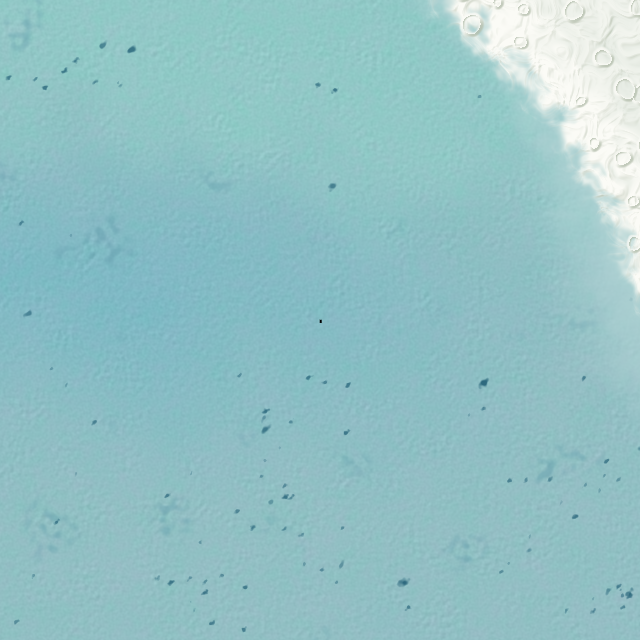
Give the GLSL for this texture, as a three.js fragment shader.

```glsl
varying vec2 vUv;

const vec3 MIST = vec3(0.57, 0.748, 0.765);
const vec3 LAGOON = vec3(0.495, 0.725, 0.77);
const vec3 AQUA = vec3(0.57, 0.785, 0.778);
const vec3 PALE = vec3(0.69, 0.825, 0.83);
const vec3 CREAM = vec3(0.87, 0.90, 0.865);
const vec3 WHITE = vec3(0.985, 0.985, 0.965);
const vec3 SHADE = vec3(0.70, 0.74, 0.67);
const vec3 SPECK = vec3(0.13, 0.37, 0.46);
const vec3 STAIN = vec3(0.38, 0.61, 0.67);
const vec2 SHORE_START = vec2(0.69, 1.0);
const vec2 SHORE_NORMAL = vec2(0.823, 0.567);
const float SHORE_LENGTH = 0.546;
const float SHORE_BULGE = 0.045;
const vec2 LIGHT = vec2(-0.7, 0.7);
const float GRAIN_SCALE = 120.0;
const float GRAIN_STRENGTH = 0.045;
const float BUBBLE_CELLS = 23.0;
const vec2 DOT_CENTRE = vec2(0.501, 0.498);
const vec2 DOT_HALF = vec2(0.0013, 0.0022);

vec2 hash2(vec2 p) {
  p = vec2(dot(p, vec2(127.1, 311.7)), dot(p, vec2(269.5, 183.3)));
  return fract(sin(p) * 43758.5);
}

float gradientNoise(vec2 p) {
  vec2 i = floor(p), f = fract(p), e = vec2(0.0, 1.0);
  vec2 u = f * f * f * (f * (f * 6.0 - 15.0) + 10.0);
  float a = dot(hash2(i) * 2.0 - 1.0, f);
  float b = dot(hash2(i + e.yx) * 2.0 - 1.0, f - e.yx);
  float c = dot(hash2(i + e) * 2.0 - 1.0, f - e);
  float d = dot(hash2(i + 1.0) * 2.0 - 1.0, f - 1.0);
  return mix(mix(a, b, u.x), mix(c, d, u.x), u.y);
}

float fbm(vec2 p) {
  return 0.6 * gradientNoise(p) + 0.3 * gradientNoise(p * 2.03 + 7.3) + 0.15 * gradientNoise(p * 4.1 + 3.7);
}

float segment(vec2 p, vec2 a, vec2 b) {
  vec2 ab = b - a;
  return length(p - a - ab * clamp(dot(p - a, ab) / dot(ab, ab), 0.0, 1.0));
}

// Signed distance to the foam edge, positive in the upper right corner
float shore(vec2 p) {
  vec2 q = p - SHORE_START;
  float along = dot(q, vec2(SHORE_NORMAL.y, -SHORE_NORMAL.x)) / SHORE_LENGTH;
  return dot(q, SHORE_NORMAL) - SHORE_BULGE * sin(3.14 * clamp(along, 0.0, 1.0));
}

// Specks gather in loose clusters and dotted trails
float speckDensity(vec2 p) {
  float trail = min(segment(p, vec2(0.80, 0.13), vec2(0.94, 0.26)), segment(p, vec2(0.85, 0.01), vec2(1.0, 0.08)));
  trail = min(trail, segment(p, vec2(0.41, 0.34), vec2(0.46, 0.13)));
  return 0.3 + smoothstep(0.08, 0.4, gradientNoise(p * 5.0 + 3.0)) + 4.0 * smoothstep(0.035, 0.01, trail);
}

vec2 neighbour(int k) {
  return vec2(float(k - k / 3 * 3), float(k / 3)) - 1.0;
}

// Soft, stretched specks with a dark core
float specks(vec2 p, float cells, float share, float radius) {
  float cover = 0.0, wobble = gradientNoise(p * 0.8 / radius) * radius;
  for (int k = 0; k < 9; k++) {
    vec2 cell = floor(p * cells) + neighbour(k);
    vec2 centre = (cell + hash2(cell + cells)) / cells, dice = hash2(cell + 51.7 + cells);
    vec2 axis = normalize(vec2(dice.y + 0.2, 0.7)), q = p - centre;
    float r = length(vec2(dot(q, axis) * 0.75, dot(q, vec2(-axis.y, axis.x)) * 1.25)) + wobble;
    float size = radius * (0.5 + 0.6 * dice.y);
    float present = step(dice.x, share * speckDensity(centre));
    cover = max(cover, smoothstep(size * 1.25, size * 0.3, r) * present * (0.3 + 0.7 * dice.y));
  }
  return cover;
}

// Bubble walls lit from one side: x is cover, y is light
vec2 bubbles(vec2 p) {
  vec2 wall = vec2(0.0, 0.5);
  vec2 bent = p + 0.006 * vec2(gradientNoise(p * 45.0), gradientNoise(p * 45.0 + 8.0));
  for (int k = 0; k < 9; k++) {
    vec2 cell = floor(p * BUBBLE_CELLS) + neighbour(k), dice = hash2(cell + 19.1);
    vec2 centre = (cell + hash2(cell)) / BUBBLE_CELLS, q = bent - centre;
    float edge = shore(centre), size = mix(0.006, 0.016, dice.y), r = length(q);
    float present = step(-0.045, edge) * step(dice.x, 0.15 + 0.4 * smoothstep(-0.02, 0.03, edge));
    float ring = smoothstep(0.005, 0.001, abs(r - size)) * present;
    float light = 0.5 + 0.5 * dot(q, LIGHT) / (r + 0.001) * sign(r - size + 0.001);
    if (ring > wall.x) wall = vec2(ring, light);
  }
  return wall;
}

// Wrinkled foam surface
float folds(vec2 p) {
  vec2 q = p * 15.0 + 1.3 * vec2(gradientNoise(p * 22.0), gradientNoise(p * 22.0 + 9.0));
  return abs(fbm(q)) + 0.5 * abs(fbm(q * 2.1 + 4.0));
}

void main() {
  vec2 p = vUv, band = (p - vec2(0.18, 0.56)) / vec2(0.5, 0.2);
  float drift = fbm(p * 4.0);
  // Water: a blue band on the left, greener towards the top
  vec3 color = mix(MIST, LAGOON, clamp(exp(-dot(band, band)) + drift * 0.45, 0.0, 1.0));
  color = mix(color, AQUA, smoothstep(0.66, 0.98, p.y + 0.2 * p.x + drift * 0.35));
  color += vec3(0.04, -0.008, 0.015) * fbm(p * 13.0) + vec3(0.03, -0.015, 0.01) * gradientNoise(p * 55.0);
  // Uneven embossed grain and fine noise
  vec2 g = p * GRAIN_SCALE;
  float relief = gradientNoise(g) - gradientNoise(g + 0.45 * LIGHT);
  color += GRAIN_STRENGTH * relief * (0.7 + 1.5 * gradientNoise(p * 18.0)) + 0.03 * gradientNoise(p * 230.0);
  // Mottled stains and dark specks
  float mottle = smoothstep(0.2, 0.45, gradientNoise(p * 9.0 + 2.0)) * smoothstep(-0.1, 0.35, gradientNoise(p * 60.0));
  color = mix(color, STAIN, 0.45 * mottle);
  color = mix(color, SPECK, 0.9 * specks(p, 32.0, 0.04, 0.0065));
  color = mix(color, SPECK, 0.8 * specks(p, 64.0, 0.05, 0.0042));
  // Pale halo, then broken foam with bubbles
  float edge = shore(p) + 0.07 * fbm(p * 20.0);
  color = mix(color, PALE, 0.9 * smoothstep(-mix(0.17, 0.05, smoothstep(0.5, 0.95, p.y)), 0.01, edge));
  float height = folds(p), slope = height - folds(p - 0.004 * LIGHT);
  float glare = smoothstep(0.07, 0.0, abs(edge - 0.035));
  vec3 foam = mix(CREAM, WHITE, clamp(0.75 - 1.6 * height + 0.55 * glare, 0.0, 1.0));
  foam = mix(foam, SHADE, clamp(-2.6 * slope, 0.0, 0.8));
  foam = mix(foam, WHITE, clamp(3.0 * slope, 0.0, 1.0));
  color = mix(color, foam, smoothstep(-0.02, 0.025, edge + 0.06 * (0.25 - height)));
  vec2 wall = bubbles(p);
  color = mix(color, mix(SHADE, WHITE, smoothstep(0.1, 0.6, wall.y)), 0.75 * wall.x);
  // Tiny black mark in the middle
  vec2 off = abs(p - DOT_CENTRE) - DOT_HALF;
  color *= smoothstep(-0.0005, 0.001, max(off.x, off.y));
  gl_FragColor = vec4(clamp(color, 0.0, 1.0), 1.0);
}
```
